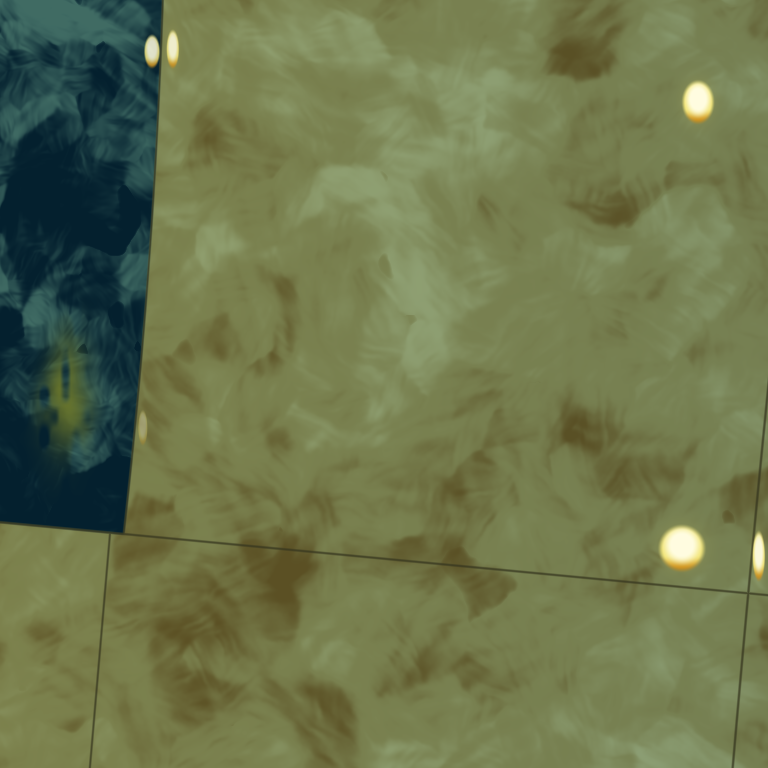
A WebGL 2 fragment shader for this texture:

```glsl
#version 300 es
precision highp float;
// Polished olive onyx tiles with a dark teal inset, thin joints and lamp reflections.
uniform vec2 u_resolution;
out vec4 fragColor;

const vec3 OLIVE = vec3(0.475, 0.505, 0.315);
const vec3 BROWN = vec3(0.355, 0.315, 0.145);
const vec3 SAGE = vec3(0.56, 0.625, 0.45);
const vec3 DEEP_TEAL = vec3(0.015, 0.125, 0.18);
const vec3 PALE_TEAL = vec3(0.25, 0.42, 0.39);
const vec3 MOSS = vec3(0.40, 0.45, 0.17);
const vec3 JOINT = vec3(0.21, 0.21, 0.12);

// Broad stains and pale clouds: centre x, centre y, radius
const vec3 STAINS[9] = vec3[9](
  vec3(0.74, 0.92, 0.035), vec3(0.63, 0.73, 0.055), vec3(0.84, 0.63, 0.045),
  vec3(0.75, 0.43, 0.035), vec3(0.35, 0.43, 0.030), vec3(0.44, 0.68, 0.045),
  vec3(0.26, 0.17, 0.060), vec3(0.55, 0.10, 0.055), vec3(0.37, 0.25, 0.040));
const vec3 CLOUDS[8] = vec3[8](
  vec3(0.58, 0.88, 0.070), vec3(0.37, 0.94, 0.045), vec3(0.31, 0.64, 0.045),
  vec3(0.55, 0.58, 0.070), vec3(0.73, 0.59, 0.060), vec3(0.90, 0.48, 0.080),
  vec3(0.49, 0.43, 0.050), vec3(0.80, 0.14, 0.075));

vec2 hash2(vec2 p) {
  vec3 q = fract(p.xyx * vec3(0.1031, 0.1030, 0.0973));
  q += dot(q, q.yzx + 33.33);
  return fract((q.xx + q.yz) * q.zy);
}

float noise(vec2 p) {
  vec2 i = floor(p), f = fract(p);
  f = f * f * (3.0 - 2.0 * f);
  return mix(mix(hash2(i).x, hash2(i + vec2(1, 0)).x, f.x),
             mix(hash2(i + vec2(0, 1)).x, hash2(i + vec2(1, 1)).x, f.x), f.y);
}

float fbm(vec2 p) {
  float sum = 0.0, amp = 0.5;
  for (int i = 0; i < 5; i++) {
    sum += amp * noise(p);
    p = mat2(1.6, 1.2, -1.2, 1.6) * p + 7.3;
    amp *= 0.5;
  }
  return sum;
}

// Crystal shards: each cell has its own tone and direction of fibres
float shards(vec2 p, float sharpness) {
  vec2 cell = floor(p);
  float sum = 0.0, total = 0.0;
  for (int y = -1; y <= 1; y++)
  for (int x = -1; x <= 1; x++) {
    vec2 id = cell + vec2(x, y);
    vec2 d = p - id - hash2(id);
    vec2 rnd = hash2(id + 41.7);
    float a = rnd.x * 6.283;
    vec2 q = mat2(cos(a), -sin(a), sin(a), cos(a)) * d;
    float fibres = noise(q * vec2(1.8, 9.0) + rnd * 50.0);
    float weight = exp(-sharpness * dot(q * q, vec2(0.7, 1.4)));
    sum += weight * (0.65 * rnd.y + 0.35 * fibres + 0.18 * q.y);
    total += weight;
  }
  return sum / max(total, 1e-6);
}

float blob(vec2 p, vec2 centre, vec2 radius) {
  vec2 d = (p - centre) / radius;
  return exp(-dot(d, d));
}

vec3 oliveStone(vec2 p, vec2 warped) {
  float tone = 0.50 * shards(warped * 8.0, 18.0) + 0.30 * shards(warped * 17.0 + 5.0, 14.0)
             + 0.20 * fbm(p * 22.0) - 0.47;
  tone += 0.20 * (fbm(p * 5.0 + 3.0) - 0.5);
  for (int i = 0; i < 9; i++) tone -= 0.20 * blob(warped, STAINS[i].xy, STAINS[i].zz);
  for (int i = 0; i < 8; i++) tone += 0.12 * blob(warped, CLOUDS[i].xy, CLOUDS[i].zz);
  vec3 col = mix(OLIVE, BROWN, smoothstep(0.0, 0.42, -tone));
  col = mix(col, SAGE, smoothstep(0.0, 0.40, tone));
  return col * mix(vec3(1.02, 1.0, 0.95), vec3(0.97, 0.99, 1.02), p.x);
}

vec3 tealStone(vec2 p, vec2 warped) {
  float tone = 0.55 * shards(warped * 13.0 + 9.0, 20.0) + 0.45 * shards(warped * 28.0, 16.0);
  tone += 0.30 * blob(p, vec2(0.05, 1.0), vec2(0.16, 0.04))
        + 0.15 * blob(p, vec2(0.06, 0.64), vec2(0.06, 0.08))
        + 0.12 * blob(p, vec2(0.12, 0.84), vec2(0.06, 0.07))
        - 0.18 * blob(p, vec2(0.04, 0.74), vec2(0.08, 0.04))
        - 0.20 * blob(p, vec2(0.05, 0.35), vec2(0.10, 0.05));
  vec3 col = mix(DEEP_TEAL, PALE_TEAL, smoothstep(0.30, 0.95, tone));
  float moss = blob(warped, vec2(0.085, 0.48), vec2(0.026, 0.07));
  return mix(col, MOSS, moss * smoothstep(0.25, 0.65, noise(p * vec2(70.0, 35.0))));
}

float line(float d, float halfWidth, float px) {
  return 1.0 - smoothstep(halfWidth - px, halfWidth + px, abs(d));
}

// Lamp reflection: white core, yellow rim, warm lower edge and faint halo
vec3 addLamp(vec3 col, vec2 p, vec2 centre, vec2 radius, float power) {
  vec2 q = (p - centre) / radius;
  float d = length(q);
  vec3 rim = mix(vec3(0.80, 0.55, 0.10), vec3(0.95, 0.90, 0.48), smoothstep(-1.0, -0.3, q.y));
  vec3 lamp = mix(vec3(1.0, 0.99, 0.88), rim, smoothstep(0.45, 1.0, length(q - vec2(0.0, 0.15))));
  col += power * vec3(0.12, 0.10, 0.03) * exp(-1.2 * d * d);
  return mix(col, lamp, power * (1.0 - smoothstep(0.82, 1.12, d)));
}

void main() {
  vec2 p = gl_FragCoord.xy / u_resolution;
  float px = 1.0 / min(u_resolution.x, u_resolution.y);
  vec2 warped = p + 0.045 * (vec2(fbm(p * 9.0), fbm(p * 9.0 + 19.0)) - 0.5);

  // Signed distances to the slightly bent tile borders
  float top = 1.0 - p.y;
  float inset = p.x - (0.212 - 0.033 * top - 0.058 * top * top);
  float across = p.y - (0.320 - 0.095 * p.x);
  float lowerLeft = p.x - (0.117 + 0.086 * p.y);
  float right = p.x - (0.954 + 0.086 * p.y + 0.015 * p.y * p.y);

  vec3 col = oliveStone(p, warped);
  float soft = 0.0015 + px;
  float tealMask = smoothstep(-soft, soft, -inset) * smoothstep(-soft, soft, across);
  col = mix(col, tealStone(p, warped), tealMask);

  // Joints
  float below = 1.0 - step(0.0, across);
  float joint = max(line(across, 0.0014, px), line(right, 0.0015, px));
  joint = max(joint, line(lowerLeft, 0.0013, px) * below);
  joint = max(joint, line(inset, 0.0010, px) * (1.0 - below));
  col = mix(col, JOINT, 0.75 * joint);

  // Reflections
  col = addLamp(col, p, vec2(0.909, 0.867), vec2(0.020, 0.027), 1.0);
  col = addLamp(col, p, vec2(0.888, 0.286), vec2(0.029, 0.029), 1.0);
  col = addLamp(col, p, vec2(0.988, 0.276), vec2(0.008, 0.031), 0.95);
  col = addLamp(col, p, vec2(0.198, 0.933), vec2(0.010, 0.021), 0.85);
  col = addLamp(col, p, vec2(0.225, 0.936), vec2(0.008, 0.024), 0.85);
  col = addLamp(col, p, vec2(0.186, 0.443), vec2(0.006, 0.022), 0.30);
  fragColor = vec4(col, 1.0);
}
```
